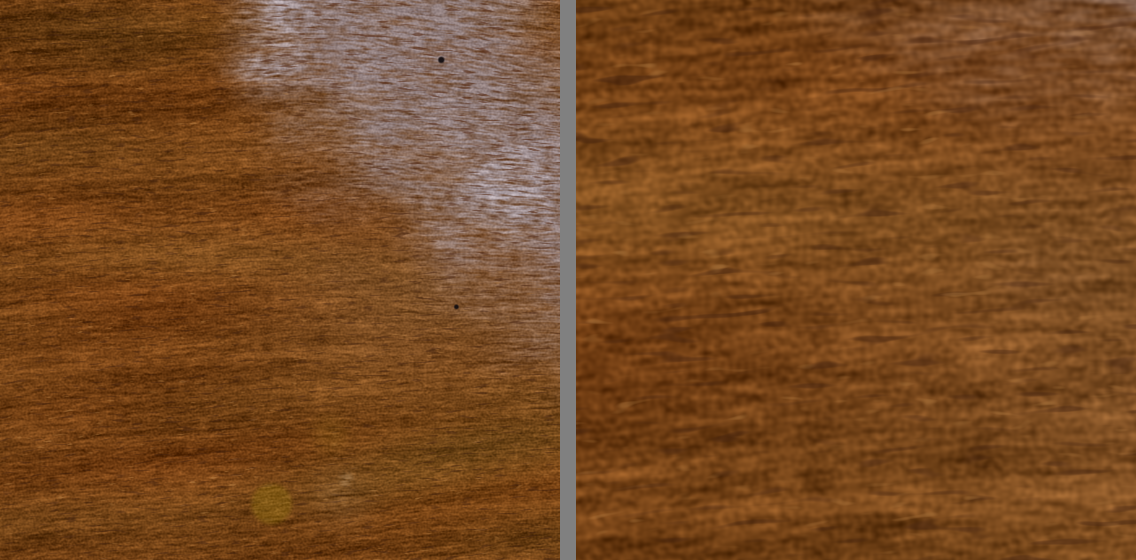
Left, the full canvas; right, a detail of the centre.
This texture is drawn by a Shadertoy shader. Its source:

```glsl
const vec3 DARK_WOOD = vec3(0.26, 0.12, 0.0);
const vec3 LIGHT_WOOD = vec3(0.67, 0.41, 0.175);
const vec3 RED_TINT = vec3(0.035, -0.015, -0.015);
const vec3 WARM_SHEEN = vec3(0.55, 0.39, 0.28);
const vec3 COOL_SHEEN = vec3(0.555, 0.485, 0.485);
const vec3 PORE_COLOR = vec3(0.27, 0.13, 0.06);
const vec3 FLECK_COLOR = vec3(0.74, 0.52, 0.28);
const vec3 HOLE_COLOR = vec3(0.07, 0.05, 0.06);
const vec3 FLARE_COLOR = vec3(0.54, 0.41, 0.07);
const vec3 PALE_COLOR = vec3(0.66, 0.52, 0.36);

// Noise frequencies along and across the grain
const vec2 BAND_FREQ = vec2(1.2, 16.0);
const vec2 STREAK_FREQ = vec2(3.5, 52.0);
const vec2 FIBRE_FREQ = vec2(14.0, 130.0);
const vec2 THREAD_FREQ = vec2(52.0, 215.0);
const vec2 PORE_FREQ = vec2(34.0, 190.0);
const vec2 FLECK_FREQ = vec2(55.0, 200.0);
const vec2 SPECKLE_FREQ = vec2(215.0, 235.0);

// Spots: centre, radius
const vec3 HOLE_UPPER = vec3(0.788, 0.893, 0.0055);
const vec3 HOLE_LOWER = vec3(0.815, 0.452, 0.0040);
const vec3 FLARE_DISC = vec3(0.485, 0.100, 0.036);
const vec3 FLARE_GHOST = vec3(0.590, 0.225, 0.030);
const vec3 PALE_SPOT = vec3(0.618, 0.145, 0.010);

vec2 hashGradient(vec2 cell) {
    vec3 q = fract(vec3(cell.xyx) * vec3(0.1031, 0.1030, 0.0973));
    q += dot(q, q.yzx + 33.33);
    return 2.0 * fract((q.xx + q.yz) * q.zy) - 1.0;
}

float gradientNoise(vec2 p) {
    vec2 i = floor(p), f = fract(p);
    vec2 u = f * f * f * (f * (f * 6.0 - 15.0) + 10.0);
    vec2 e = vec2(1.0, 0.0);
    float low = mix(dot(hashGradient(i), f),
                    dot(hashGradient(i + e.xy), f - e.xy), u.x);
    float high = mix(dot(hashGradient(i + e.yx), f - e.yx),
                     dot(hashGradient(i + e.xx), f - e.xx), u.x);
    return mix(low, high, u.y);
}

float spot(vec2 p, vec3 s, float softness) {
    return 1.0 - smoothstep(s.z - softness, s.z + softness, length(p - s.xy));
}

float glow(vec2 p, vec2 centre, vec2 size) {
    vec2 d = (p - centre) / size;
    return exp(-dot(d, d));
}

// Grain rises gently on the left and sinks towards the upper right
vec2 grainSpace(vec2 p) {
    float bend = 0.09 * p.x - 0.11 * p.x * p.x * p.y;
    float wave = 0.012 * gradientNoise(p * vec2(2.5, 4.0) + 7.0);
    return vec2(p.x, p.y - bend + wave);
}

// Reflected light: a diagonal front with a steeper left edge
float sheenMask(vec2 p) {
    float ragged = 0.12 * gradientNoise(p * vec2(8.0, 13.0) + 3.0);
    float front = dot(p - vec2(0.60, 0.72), normalize(vec2(0.35, 0.45)));
    float mask = smoothstep(-0.16, 0.17, front + ragged);
    mask *= smoothstep(0.35, 0.51, p.x + 0.4 * ragged);
    return mask * (1.0 - 0.75 * glow(p, vec2(1.02, 0.98), vec2(0.10, 0.14)));
}

void mainImage(out vec4 fragColor, in vec2 fragCoord) {
    vec2 p = fragCoord / iResolution.y;
    vec2 g = grainSpace(p);

    // Wood tone from layered grain
    float band = gradientNoise(g * BAND_FREQ);
    float streak = gradientNoise(g * STREAK_FREQ + 13.37);
    float fibre = gradientNoise(g * FIBRE_FREQ + 29.41);
    float thread = gradientNoise(g * THREAD_FREQ + 37.73);
    float speckle = gradientNoise(p * SPECKLE_FREQ + 51.29);
    float grit = 0.38 * thread + 0.34 * speckle;
    float tone = 0.47 + 0.27 * band + 0.29 * streak + 0.33 * fibre + grit;
    tone -= 0.17 * glow(p, vec2(0.12, 1.0), vec2(0.36, 0.28));
    tone += 0.11 * glow(p, vec2(0.45, 0.55), vec2(0.50, 0.16));
    tone -= 0.05 * glow(p, vec2(0.35, 0.27), vec2(0.40, 0.10));
    vec3 color = mix(DARK_WOOD, LIGHT_WOOD, clamp(tone, 0.0, 1.1));
    color += RED_TINT * gradientNoise(g * vec2(2.0, 9.0) + 71.0);
    color.g += 0.018 * glow(p, vec2(0.85, 0.25), vec2(0.30, 0.20));

    // Sheen, broken up by the fibres
    float sheen = sheenMask(p);
    float mottle = gradientNoise(g * vec2(11.0, 48.0) + 83.0);
    float halo = glow(p, vec2(0.83, 0.46), vec2(0.30, 0.20));
    float broken = 0.5 * mottle + 0.7 * fibre + 0.8 * thread;
    float warm = clamp(0.70 * sheen + 0.30 * halo, 0.0, 0.8);
    float cool = sheen * clamp(0.15 + 0.65 * sheen + broken, 0.0, 1.0);
    color = mix(color, WARM_SHEEN + 0.12 * (fibre + streak) + 0.30 * grit, warm);
    color = mix(color, COOL_SHEEN + 0.12 * fibre + 0.36 * grit, cool);
    float hotspot = glow(p, vec2(0.48, 0.95), vec2(0.06, 0.12))
                  + glow(p, vec2(0.91, 0.67), vec2(0.09, 0.09));
    color += vec3(0.07, 0.085, 0.10) * sheen * hotspot * (0.7 + 2.0 * broken);

    // Dark pores and pale flecks
    float pore = smoothstep(0.14, 0.44, gradientNoise(g * PORE_FREQ + 97.17));
    float cluster = 0.6 + 1.2 * gradientNoise(g * vec2(5.0, 22.0) + 61.0);
    float fleck = smoothstep(0.24, 0.55, gradientNoise(g * FLECK_FREQ + 113.61));
    color = mix(color, PORE_COLOR * mix(0.85, 1.25, sheen), pore * mix(0.40, 0.58, sheen));
    color = mix(color, FLECK_COLOR, 0.50 * fleck * clamp(cluster, 0.0, 1.0) * (1.0 - 0.8 * sheen));

    // Lens flare, pale wear and pinholes
    float flare = 0.50 * spot(p, FLARE_DISC, 0.007) + 0.16 * spot(p, FLARE_GHOST, 0.022);
    color = mix(color, FLARE_COLOR + 0.25 * grit, flare);
    float wear = 0.55 * spot(p, PALE_SPOT, 0.010)
               + 0.22 * glow(p, vec2(0.61, 0.11), vec2(0.05, 0.05));
    color = mix(color, PALE_COLOR, wear * (0.8 + fibre + thread));
    float hole = max(spot(p, HOLE_UPPER, 0.0022), spot(p, HOLE_LOWER, 0.0020));
    color = mix(color, HOLE_COLOR, 0.95 * hole);

    fragColor = vec4(clamp(color, 0.0, 1.0), 1.0);
}
```
